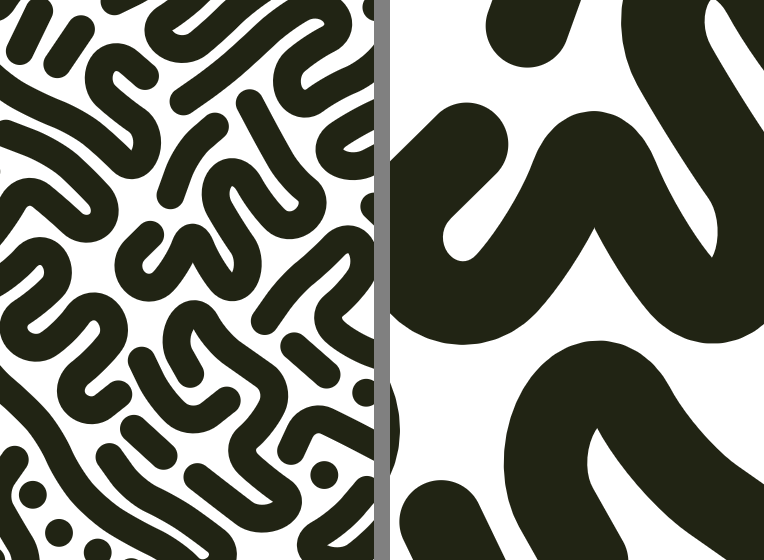
Left, the full canvas; right, a detail of the centre.
Write a Shadertoy shader that draws this pattern.

```glsl
const vec3 PAPER = vec3(1.0);
const vec3 INK = vec3(0.13, 0.14, 0.08);
const float NODES_ACROSS = 9.2;
const float HALF_WIDTH = 0.342;
const float CUT_CHANCE = 0.1;
const float DOT_CHANCE = 0.035;
const float JITTER = 0.06;
const float LATTICE_ANGLE = 0.75;
const float ARC_WEIGHT = 0.7071;
const int CURVE_STEPS = 10;

float hash(vec2 p) {
    return fract(sin(dot(p, vec2(127.1, 311.7))) * 43758.5453);
}

mat2 rotation(float angle) {
    float c = cos(angle), s = sin(angle);
    return mat2(c, s, -s, c);
}

// Each coarse cell grows a branch towards one of its four neighbours
vec2 branch(vec2 cell) {
    float turn = floor(4.0 * hash(cell + 17.0));
    float way = turn < 2.0 ? 1.0 : -1.0;
    return mod(turn, 2.0) < 0.5 ? vec2(way, 0.0) : vec2(0.0, way);
}

bool branchCrosses(vec2 cell, vec2 side) {
    return branch(cell) == side || branch(cell + side) == -side;
}

// The path walks around the branches, so every node has two neighbours
vec2 pathStep(vec2 node, vec2 axis) {
    vec2 corner = 2.0 * mod(node, 2.0) - 1.0;
    vec2 outward = corner * axis;
    return branchCrosses(floor(node * 0.5), outward) ? outward : outward - corner;
}

// Random cuts split the path into worms and lone dots
bool isDot(vec2 node) {
    return hash(node + 71.0) < DOT_CHANCE;
}

bool isJoined(vec2 node, vec2 stride) {
    bool cut = hash(2.0 * node + stride + 203.0) < CUT_CHANCE;
    return !(cut || isDot(node) || isDot(node + stride));
}

// Lattice node, moved by a slow sway, a quicker wobble and a small jitter
vec2 nodePosition(vec2 node) {
    vec2 sway = 0.36 * sin(0.65 * node.yx + vec2(0.7, 2.1));
    vec2 wobble = 0.14 * sin(1.7 * node.yx + 0.4 * node + vec2(4.0, 1.3));
    vec2 jitter = 2.0 * vec2(hash(node + 31.0), hash(node + 59.0)) - 1.0;
    return node + sway + wobble + JITTER * jitter;
}

// The curve ends halfway to a joined neighbour, or at the node itself
vec2 curveEnd(vec2 node, vec2 center, vec2 axis) {
    vec2 stride = pathStep(node, axis);
    return isJoined(node, stride) ? 0.5 * (center + nodePosition(node + stride)) : center;
}

float segmentDistance(vec2 p, vec2 a, vec2 b) {
    vec2 ap = p - a, ab = b - a;
    float t = clamp(dot(ap, ab) / max(dot(ab, ab), 1e-6), 0.0, 1.0);
    return length(ap - t * ab);
}

// Weighted curve that turns a right angle into a round quarter arc
vec2 arcPoint(vec2 a, vec2 control, vec2 b, float t) {
    vec3 weight = vec3((1.0 - t) * (1.0 - t), 2.0 * ARC_WEIGHT * t * (1.0 - t), t * t);
    return (weight.x * a + weight.y * control + weight.z * b) / dot(weight, vec3(1.0));
}

float arcDistance(vec2 p, vec2 a, vec2 control, vec2 b) {
    float nearest = 1e3;
    vec2 previous = a;
    for (int i = 1; i <= CURVE_STEPS; i++) {
        vec2 current = arcPoint(a, control, b, float(i) / float(CURVE_STEPS));
        nearest = min(nearest, segmentDistance(p, previous, current));
        previous = current;
    }
    return nearest;
}

// Distance to the centre line of the closest worm
float wormDistance(vec2 p) {
    vec2 base = floor(p + 0.5);
    float nearest = 1e3;
    for (int y = -1; y <= 1; y++) {
        for (int x = -1; x <= 1; x++) {
            vec2 node = base + vec2(x, y);
            vec2 center = nodePosition(node);
            vec2 a = curveEnd(node, center, vec2(1.0, 0.0));
            vec2 b = curveEnd(node, center, vec2(0.0, 1.0));
            nearest = min(nearest, arcDistance(p, a, center, b));
        }
    }
    return nearest;
}

void mainImage(out vec4 fragColor, in vec2 fragCoord) {
    float pixel = NODES_ACROSS / iResolution.x;
    vec2 p = rotation(LATTICE_ANGLE) * (fragCoord * pixel) + vec2(3.0, 5.0);
    float edge = wormDistance(p) - HALF_WIDTH;
    float coverage = clamp(0.5 - edge / pixel, 0.0, 1.0);
    fragColor = vec4(mix(PAPER, INK, coverage), 1.0);
}
```
